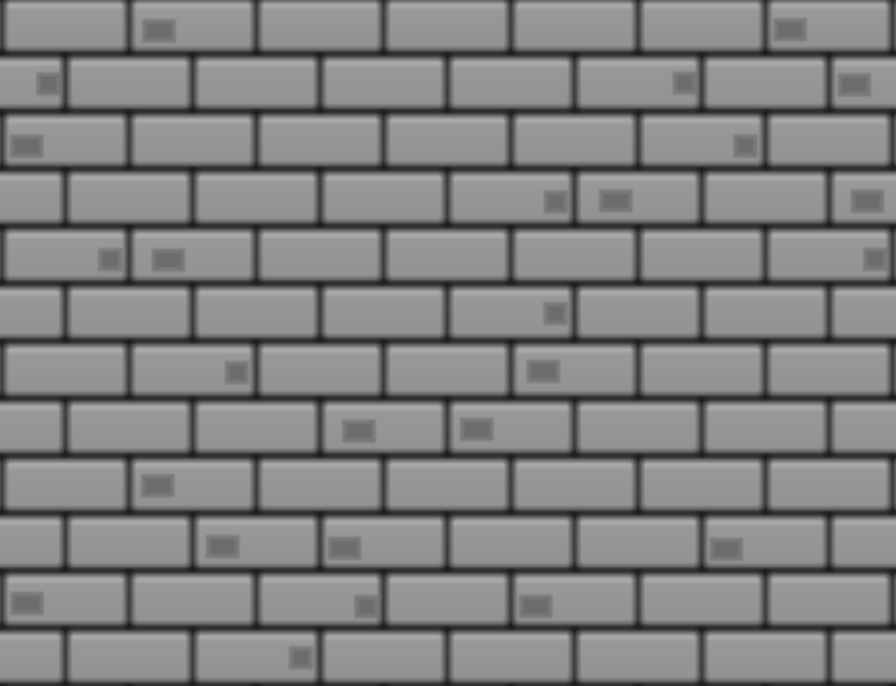
Reproduce this pattern procedurally as a WebGL 2 fragment shader.

```glsl
#version 300 es
precision highp float;
// Grey running-bond brick wall with bevelled bricks, dark grout and worn patches.

#define COLUMNS 7.04
#define ROWS 11.95
#define BRICK_ASPECT 2.217
#define BRICK_HALF vec2(1.06, 0.437)
#define CORNER_RADIUS 0.12
#define RIM_WIDTH 0.09
#define GROUT_DEPTH 0.10
#define PATCH_CHANCE 0.31
#define SEED 4.7

uniform vec2 u_resolution;
out vec4 fragColor;

const vec3 GROUT_DARK = vec3(0.12);
const vec3 GROUT_EDGE = vec3(0.33);
const vec3 RIM = vec3(0.41);
const vec3 BODY_TOP = vec3(0.605);
const vec3 BODY_BOTTOM = vec3(0.57);
const vec3 HIGHLIGHT = vec3(0.66);
const vec3 WORN = vec3(0.425);

float hash(vec2 p) {
    return fract(sin(dot(p + SEED, vec2(127.1, 311.7))) * 43758.5453);
}

float roundBox(vec2 p, vec2 halfSize, float radius) {
    vec2 q = abs(p) - halfSize + radius;
    return length(max(q, 0.0)) + min(max(q.x, q.y), 0.0) - radius;
}

// Wall position in columns; every other row slides by half a brick.
float columnAt(float x, float row) {
    return x + 0.5 * mod(row, 2.0);
}

// Position relative to the nearest brick centre of a row, in row heights.
vec2 brickSpace(vec2 wall, float row) {
    float column = columnAt(wall.x, row);
    return vec2((fract(column) - 0.5) * BRICK_ASPECT, wall.y - row - 0.5);
}

// Coverage of the worn patch on a brick, with a denser core.
float wornPatch(vec2 p, vec2 id) {
    float present = step(hash(id), PATCH_CHANCE);
    float onRight = step(0.57, hash(id + 17.3));
    float slide = hash(id + 31.9);
    vec2 center = vec2(mix(-0.68 + 0.35 * slide * slide * slide,
                           0.76 + 0.06 * slide, onRight),
                       0.13 * hash(id + 53.1));
    vec2 halfSize = vec2(mix(0.31, 0.23, onRight), 0.22);
    float d = roundBox(p - center, halfSize, 0.05);
    float outer = 1.0 - smoothstep(-0.06, 0.02, d);
    float core = 1.0 - smoothstep(-0.13, -0.06, d);
    return present * (0.68 * outer + 0.32 * core);
}

void main() {
    vec2 uv = gl_FragCoord.xy / u_resolution;
    float pixel = ROWS / u_resolution.y;

    // Rows are counted downward from the top.
    vec2 wall = vec2(uv.x * COLUMNS - 0.014, (1.0 - uv.y) * ROWS + 0.062);
    float row = floor(wall.y);
    vec2 id = vec2(floor(columnAt(wall.x, row)), row);
    vec2 p = brickSpace(wall, row);
    float d = roundBox(p, BRICK_HALF, CORNER_RADIUS);

    // Grout deepens away from the bricks, blended across the row joint.
    float nextRow = row + (p.y < 0.0 ? -1.0 : 1.0);
    float dNext = roundBox(brickSpace(wall, nextRow), BRICK_HALF, CORNER_RADIUS);
    float joint = clamp((abs(p.y) - BRICK_HALF.y) / (0.5 - BRICK_HALF.y), 0.0, 1.0);
    float depth = mix(d, dNext, 0.5 * joint);
    vec3 grout = mix(GROUT_EDGE, GROUT_DARK, smoothstep(0.0, GROUT_DEPTH, depth));

    // Brick face: vertical gradient, lit top band, wear, shaded rim.
    float fromTop = p.y + BRICK_HALF.y;
    vec3 brick = mix(BODY_TOP, BODY_BOTTOM, fromTop / (2.0 * BRICK_HALF.y));
    brick = mix(brick, HIGHLIGHT, 1.0 - smoothstep(0.10, 0.19, fromTop));
    brick = mix(brick, WORN, wornPatch(p, id));
    brick = mix(min(RIM, brick), brick, smoothstep(0.0, RIM_WIDTH, -d));

    float coverage = 1.0 - smoothstep(-0.5 * pixel, 0.5 * pixel, d);
    fragColor = vec4(mix(grout, brick, coverage), 1.0);
}
```
